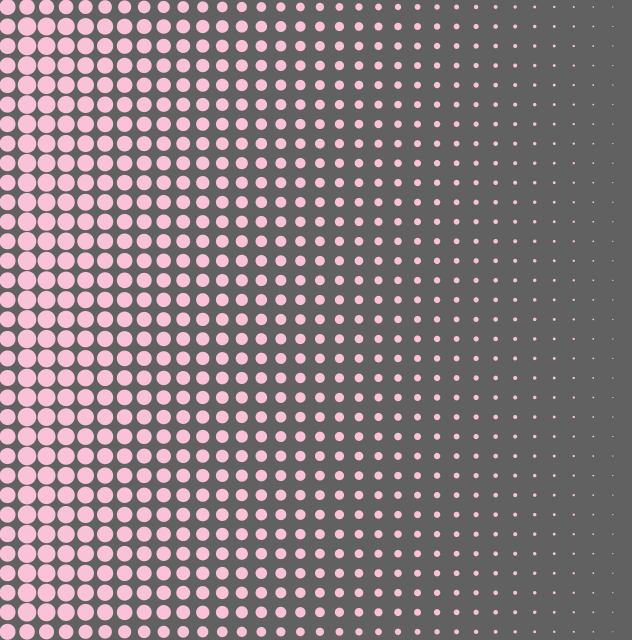
A Shadertoy shader for this pattern:

```glsl
const vec3 GREY = vec3(0.38);
const vec3 PINK = vec3(0.98, 0.76, 0.85);
const float PITCH = 0.03051;
const float LAST = 32.0;
const vec2 FIRST_CENTER = vec2(0.0117, 0.0128);

// Radius shrinks evenly by column; the outer row and column are smaller
float dotRadius(vec2 cell, float largest, float smallest) {
    float radius = mix(largest, smallest, cell.x / LAST);
    bool border = cell.x < 0.5 || cell.y < 0.5 || cell.y > LAST - 0.5;
    return border ? radius * 0.84 : radius;
}

// Antialiased disc, fading once it is thinner than a pixel
float discCoverage(vec2 offset, float radius, float pixel) {
    float edge = clamp((radius - length(offset)) / pixel + 0.5, 0.0, 1.0);
    return edge * min(1.0, 2.0 * radius / pixel);
}

void mainImage(out vec4 fragColor, in vec2 fragCoord) {
    float pixel = 1.0 / iResolution.y;
    vec2 uv = fragCoord * pixel;

    // Nearest dot on the square grid
    vec2 cell = clamp(round((uv - FIRST_CENTER) / PITCH), 0.0, LAST);
    vec2 offset = uv - FIRST_CENTER - cell * PITCH;

    float radius = dotRadius(cell, 0.0149, 0.0004);
    float coverage = discCoverage(offset, radius, pixel);
    fragColor = vec4(mix(GREY, PINK, coverage), 1.0);
}
```
